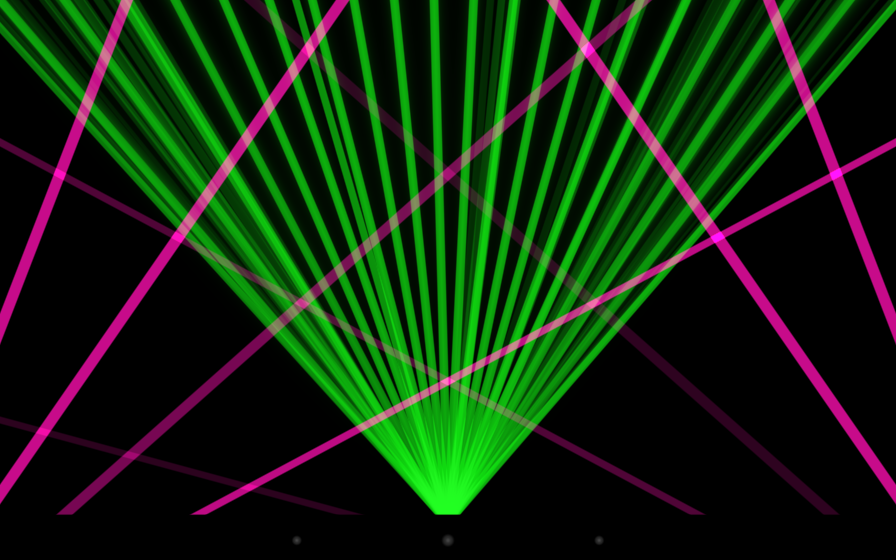
Write a Shadertoy shader that draws this background.

```glsl
// Stage laser show: a green fan of beams crossed by magenta beams over a dark floor
#define APEX vec2(0.0, 0.066)
#define FLOOR_Y 0.081
#define FAN_STEP 0.0757
#define FAN_OFFSET 0.049
#define BEAM_HALF 0.0078
#define BEAM_POWER 0.66
#define FLANK_POWER 0.46
#define GLOW_POWER 0.13
#define SIDE_STRIPS 16
#define GREEN vec3(0.075, 1.0, 0.075)
#define MAGENTA vec3(0.78, 0.045, 0.54)

float hash(float n) {
    return fract(sin(n * 127.1) * 43758.5453);
}

// Coverage of a strip from its signed distance and half width
float strip(float d, float halfWidth) {
    float aa = 1.0 / iResolution.y;
    return 1.0 - smoothstep(halfWidth - aa, halfWidth + aa, abs(d));
}

// Distance to a ray line through the apex, angle measured from vertical
float rayDistance(vec2 q, float angle) {
    return dot(q, vec2(cos(angle), -sin(angle)));
}

// Strip along the infinite line through a and b
float lineBeam(vec2 p, vec2 a, vec2 b, float halfWidth) {
    vec2 dir = normalize(b - a);
    return strip(dot(p - a, vec2(dir.y, -dir.x)), halfWidth);
}

// Brightness of the fan; layers combine by screen blending
float greenFan(vec2 q) {
    float dark = 1.0;
    float haloFade = smoothstep(0.1, 0.9, length(q));

    // Regular beams with a soft halo, dimmer toward the flanks
    for (int i = -10; i <= 8; i++) {
        float angle = FAN_OFFSET + FAN_STEP * float(i);
        float d = rayDistance(q, angle);
        float flank = smoothstep(0.35, 0.6, abs(angle));
        float power = mix(BEAM_POWER, FLANK_POWER, flank);
        float edge = max(abs(d) - BEAM_HALF, 0.0);
        dark *= 1.0 - power * strip(d, BEAM_HALF) * (1.0 - 0.15 * abs(d) / BEAM_HALF);
        dark *= 1.0 - GLOW_POWER * (1.0 + flank) * haloFade * exp(-edge / 0.010);
    }

    // Faint overlapping strips toward both flanks
    for (int i = 0; i < SIDE_STRIPS * 2; i++) {
        float id = float(i);
        bool left = i < SIDE_STRIPS;
        float order = (mod(id, float(SIDE_STRIPS)) + hash(id + 1.3)) / float(SIDE_STRIPS);
        float angle = left ? -mix(0.53, 0.735, order) : mix(0.41, 0.712, order);
        float halfWidth = BEAM_HALF * mix(0.25, 1.1, hash(id + 41.7));
        dark *= 1.0 - mix(0.06, 0.22, hash(id + 83.1)) * strip(rayDistance(q, angle), halfWidth);
    }

    // Accent strips: angle and strength
    vec2 accents[9] = vec2[9](
        vec2(-0.283, 0.55), vec2(0.131, 0.4), vec2(0.36, 0.3), vec2(-0.548, 0.45),
        vec2(0.081, 0.14), vec2(0.102, 0.22), vec2(0.322, 0.12),
        vec2(0.712, 0.6), vec2(-0.735, 0.45));
    for (int i = 0; i < 9; i++) {
        dark *= 1.0 - accents[i].y * strip(rayDistance(q, accents[i].x), BEAM_HALF * 0.85);
    }
    return 1.0 - dark;
}

// Mirrored pairs of crossing beams, with separate strength per side
float magentaBeams(vec2 p) {
    float light = 0.0;
    for (int i = 0; i < 2; i++) {
        bool left = i == 0;
        vec2 m = vec2(left ? p.x : -p.x, p.y);
        light += lineBeam(m, vec2(-0.573, 1.0), vec2(-0.8, 0.4125), 0.0100);
        light += lineBeam(m, vec2(-0.188, 1.0), vec2(-0.8, 0.117), 0.0100);
        light += (left ? 0.6 : 0.23) * lineBeam(m, vec2(0.35, 1.0), vec2(-0.685, 0.081), 0.0095);
        light += (left ? 0.95 : 0.4) * lineBeam(m, vec2(0.8, 0.746), vec2(-0.446, 0.081), 0.0066);
    }
    light += 0.22 * lineBeam(p, vec2(-0.8, 0.25), vec2(-0.175, 0.081), 0.006);
    return light;
}

// Three dim lamps on the floor, the middle one larger
float floorLamps(vec2 p) {
    float light = 0.0;
    for (int i = -1; i <= 1; i++) {
        float radius = i == 0 ? 0.013 : 0.010;
        float d = length(p - vec2(0.27 * float(i), 0.035));
        light += 0.13 * (1.0 - smoothstep(0.5 * radius, radius, d));
        light += 0.14 * exp(-d * d / (0.12 * radius * radius));
    }
    return light;
}

void mainImage(out vec4 fragColor, in vec2 fragCoord) {
    vec2 p = (fragCoord - vec2(0.5 * iResolution.x, 0.0)) / iResolution.y;
    float aa = 1.0 / iResolution.y;

    // Green fan, whiter where the beams merge
    float fan = greenFan(p - APEX);
    vec3 color = GREEN * fan + vec3(0.06, 0.0, 0.06) * smoothstep(0.85, 1.0, fan);

    // Magenta beams partly cover the fan
    float magenta = magentaBeams(p);
    color = color * (1.0 - 0.35 * min(magenta, 1.0)) + MAGENTA * magenta;

    // Beams end at the floor line
    color *= smoothstep(-aa, aa, p.y - FLOOR_Y);
    color += vec3(floorLamps(p));
    fragColor = vec4(clamp(color, 0.0, 1.0), 1.0);
}
```
